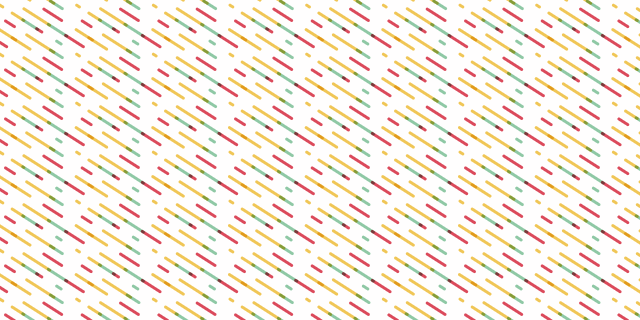
Reproduce this pattern procedurally as a Shadertoy shader.

```glsl
// Cell size in canvas heights; every dash runs along the cell diagonal
const vec2 CELL = vec2(0.2396, 0.1531);

// Tint of a round-capped dash, repeated in every cell.
// lane: vertical offset of its diagonal; from, to: span along the diagonal
vec3 dash(vec2 uv, vec3 ink, float lane, float from, float to) {
    float diagonal = length(CELL);
    float run = to - from;

    // Wrap to the nearest lane, then to the nearest copy along it
    vec2 d = uv - vec2(from, from + lane);
    d.y -= round(d.y - d.x);
    float along = dot(d * CELL, CELL) / (diagonal * diagonal);
    along -= round(along - 0.5 * run);

    float across = (d.y - d.x) * CELL.x * CELL.y / diagonal;
    float beyond = (along - clamp(along, 0.0, run)) * diagonal;
    float dist = length(vec2(beyond, across)) - 0.0046;

    float coverage = clamp(0.5 - dist * iResolution.y, 0.0, 1.0);
    return mix(vec3(1.0), ink, coverage);
}

void mainImage(out vec4 fragColor, in vec2 fragCoord) {
    // Cell coordinates, measured down from the top left corner
    vec2 uv = vec2(fragCoord.x, iResolution.y - fragCoord.y) / iResolution.y / CELL;

    vec3 yellow = vec3(0.94, 0.78, 0.34);
    vec3 green = vec3(0.56, 0.79, 0.65);
    vec3 red = vec3(0.86, 0.29, 0.36);
    vec3 color = vec3(1.0, 0.995, 0.995);

    // Inks multiply, so overlapping ends darken

    // Short three-colour line
    color *= dash(uv, yellow, 0.108, 0.159, 0.311);
    color *= dash(uv, green, 0.108, 0.297, 0.492);
    color *= dash(uv, red, 0.108, 0.478, 0.545);

    // Long three-colour line
    color *= dash(uv, yellow, -0.133, 0.312, 0.647);
    color *= dash(uv, green, -0.133, 0.630, 0.870);
    color *= dash(uv, red, -0.133, 0.856, 1.087);

    // Yellow pair
    color *= dash(uv, yellow, 0.612, -0.007, 0.205);
    color *= dash(uv, yellow, 0.612, 0.158, 0.391);

    // Yellow and green line
    color *= dash(uv, yellow, 0.364, 0.348, 0.703);
    color *= dash(uv, green, 0.364, 0.658, 0.812);

    // Single dashes
    color *= dash(uv, red, -0.386, 0.572, 0.804);
    color *= dash(uv, red, 0.356, 0.072, 0.188);
    color *= dash(uv, yellow, 0.106, 0.0, 0.036);
    color *= dash(uv, green, 0.101, 0.739, 0.797);

    fragColor = vec4(color, 1.0);
}
```
